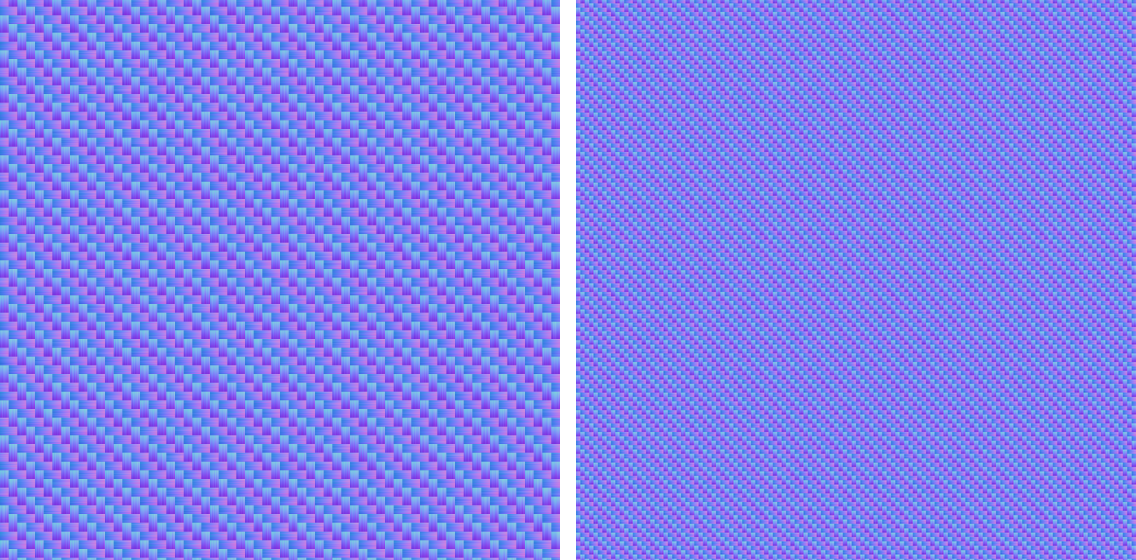
Left: one tile. Right: repeated 2 by 2.
Write a three.js fragment shader that draws this texture map.

```glsl
// Tangent-space normal map of a 2/2 twill weave with fine fibre streaks.
varying vec2 vUv;

const float TOWS = 64.0;        // tows across and down
const float ROW_SHIFT = 0.25;   // vertical offset of the rows, in tows
const float FIBRES = 12.0;      // streaks per tow
const float BEND = 0.58;        // tilt at the ends of each float
const float ROUNDING = 0.06;    // tilt across a tow
const float EDGE_ROLL = 0.12;   // extra tilt at the tow borders
const float RAGGED = 0.15;      // fibre variation along the tow
const float GRAIN = 0.08;       // fibre variation across the tow
const float DEPTH = 0.97;       // scale of the blue channel
const float SAMPLES = 3.0;      // smoothing samples per axis
const float SOFTNESS = 1.0 / 512.0;

float hash(vec3 p) {
  p = fract(p * vec3(0.1031, 0.1030, 0.0973));
  p += dot(p, p.yzx + 33.33);
  return fract((p.x + p.y) * p.z);
}

// Signed noise across one tow, different for every float.
float fibreNoise(float across, vec2 id, float seed) {
  float x = across * FIBRES;
  float cell = floor(x);
  float blend = smoothstep(0.0, 1.0, x - cell);
  float a = hash(vec3(id + seed, cell + seed));
  float b = hash(vec3(id + seed, cell + 1.0 + seed));
  return mix(a, b, blend) * 2.0 - 1.0;
}

// Tilt of one float: x along the tow, y across it; both inputs run 0 to 1.
vec2 floatTilt(float along, float across, vec2 id) {
  float u = along * 2.0 - 1.0;
  float v = across * 2.0 - 1.0;
  float bend = BEND * u * (1.0 + 0.1 * (1.0 - u * u));
  float ragged = RAGGED * fibreNoise(across, id, 3.0) * (1.0 - 0.5 * u * u);
  float roll = ROUNDING * v + EDGE_ROLL * pow(abs(v), 6.0) * sign(v);
  float grain = GRAIN * fibreNoise(across, id, 17.0);
  return vec2(bend + ragged, roll + grain);
}

vec3 encodeNormal(vec2 tilt) {
  float z = sqrt(max(1.0 - dot(tilt, tilt), 0.0));
  return (vec3(tilt, z) * 0.5 + 0.5) * vec3(1.0, 1.0, DEPTH);
}

vec3 twill(vec2 uv) {
  // Columns count from the left, rows from the top.
  vec2 p = fract(vec2(uv.x, 1.0 - uv.y + ROW_SHIFT / TOWS)) * TOWS;
  vec2 cell = floor(p);
  vec2 f = p - cell;
  float phase = floor(mod(cell.y - cell.x - 2.0 + 0.5, 4.0));

  // Vertical float: spans two rows.
  if (phase < 2.0) {
    float down = (phase + f.y) * 0.5;
    vec2 id = vec2(cell.x, mod(cell.y - phase + TOWS, TOWS));
    vec2 tilt = floatTilt(1.0 - down, f.x, id);
    return encodeNormal(tilt.yx);
  }

  // Horizontal float: spans two columns.
  float offset = 3.0 - phase;
  float along = (offset + f.x) * 0.5;
  vec2 id = vec2(mod(cell.x - offset + TOWS, TOWS), cell.y + TOWS);
  return encodeNormal(floatTilt(along, 1.0 - f.y, id));
}

void main() {
  // Box filter to smooth the tow borders.
  vec3 sum = vec3(0.0);
  for (float j = 0.0; j < SAMPLES; j++) {
    for (float i = 0.0; i < SAMPLES; i++) {
      vec2 shift = (vec2(i, j) + 0.5) / SAMPLES - 0.5;
      sum += twill(vUv + shift * SOFTNESS);
    }
  }
  gl_FragColor = vec4(sum / (SAMPLES * SAMPLES), 1.0);
}
```
